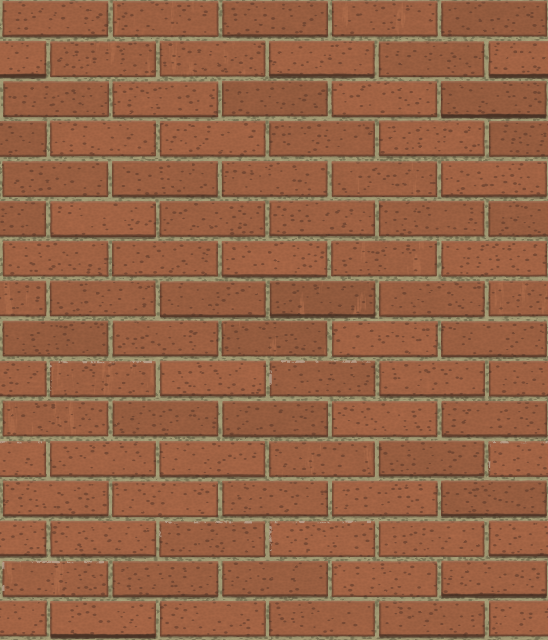
Give the GLSL for this texture, as a Shadertoy shader.

```glsl
const vec2 BRICKS = vec2(5.0, 16.0);       // repeats across and down
const float ASPECT = 2.737;                // cell width in course heights
const vec2 JOINT = vec2(0.098, 0.108);     // mortar widths in course heights
const float COURSE_LIFT = 0.03;            // height of the lowest bed joint
const float ODD_SHIFT = 0.008;             // head joint offsets, in cells
const float EVEN_SHIFT = 0.44;
const float CORNER = 0.025;
const float WOBBLE = 0.007;                // unevenness of brick edges
const float STREAKED_SHARE = 0.16;
const float CHIPPED_SHARE = 0.10;

const vec3 CLAY_LIGHT = vec3(0.650, 0.396, 0.272);
const vec3 CLAY_DARK = vec3(0.575, 0.355, 0.242);
const vec3 CLAY_STREAK = vec3(0.690, 0.430, 0.295);
const vec3 PIT = vec3(0.36, 0.225, 0.165);
const vec3 RIM = vec3(0.63, 0.46, 0.36);
const vec3 SHADOW = vec3(0.26, 0.175, 0.13);
const vec3 MORTAR = vec3(0.635, 0.605, 0.455);
const vec3 MORTAR_DARK = vec3(0.43, 0.41, 0.30);
const vec3 CHIP = vec3(0.75, 0.67, 0.60);

float hash(vec2 p) {
    vec3 q = fract(vec3(p.xyx) * 0.1031);
    q += dot(q, q.yzx + 33.33);
    return fract((q.x + q.y) * q.z);
}

// Distance to the nearest scattered point, and that point's random value
vec2 cellular(vec2 p) {
    vec2 cell = floor(p), nearest = vec2(9.0, 0.0);
    for (int j = -1; j <= 1; j++)
    for (int i = -1; i <= 1; i++) {
        vec2 c = cell + vec2(i, j);
        vec2 point = c + vec2(hash(c + 11.3), hash(c + 47.9));
        float d = length(p - point);
        if (d < nearest.x) nearest = vec2(d, hash(c + 83.1));
    }
    return nearest;
}

// Layered, rotated sines, roughly -1 to 1
float mottle(vec2 p) {
    float sum = 0.0, gain = 0.5;
    for (int i = 0; i < 5; i++) {
        sum += gain * sin(p.x + 1.7 * sin(p.y)) * cos(p.y + 1.3 * sin(p.x));
        p = mat2(1.5, 1.1, -1.1, 1.5) * p + 2.3;
        gain *= 0.7;
    }
    return sum;
}

float roundedBox(vec2 p, vec2 halfSize, float radius) {
    vec2 q = abs(p) - halfSize + radius;
    return length(max(q, 0.0)) + min(max(q.x, q.y), 0.0) - radius;
}

vec3 mortarColor(vec2 p, float pixel) {
    vec2 grain = cellular(p * 9.0);
    float speck = 1.0 - smoothstep(0.15, 0.45 + 9.0 * pixel, grain.x);
    vec3 color = MORTAR * (1.0 + 0.07 * mottle(p * 7.0));
    return mix(color, MORTAR_DARK, 0.75 * speck * step(0.45, grain.y));
}

vec3 clayColor(vec2 p, vec2 id, float pixel) {
    vec2 q = p + 40.0 * vec2(hash(id + 3.1), hash(id + 7.7));
    float tone = hash(id + 19.4);
    float streaked = step(1.0 - STREAKED_SHARE, hash(id + 5.6));
    float grain = mottle(q * vec2(4.0, 13.0));
    float cloud = mottle(q * vec2(1.3, 2.0));
    float dark = 0.85 * tone * tone + 0.3 * streaked + 0.16 * cloud + 0.2 * grain;
    vec3 color = mix(CLAY_LIGHT, CLAY_DARK, clamp(dark + 0.07, -0.1, 1.1));

    // Upright pale smears on some bricks
    float smear = smoothstep(0.30, 0.65, mottle(q * vec2(4.5, 0.7)));
    color = mix(color, CLAY_STREAK, 0.65 * smear * streaked);

    // Fine sand grain and sparse pits
    color *= 1.0 + 0.07 * (cellular(q * vec2(11.0, 15.0)).x - 0.5);
    vec2 pit = cellular(q * vec2(4.2, 6.5));
    float radius = 0.20 * max(pit.y - 0.35, 0.0);
    float hole = 1.0 - smoothstep(radius, radius + 0.06 + 5.0 * pixel, pit.x);
    return mix(color, PIT, 0.6 * hole * step(0.4, pit.y));
}

void mainImage(out vec4 fragColor, in vec2 fragCoord) {
    vec2 wall = fragCoord / iResolution.xy * BRICKS;
    float pixel = BRICKS.y / iResolution.y;
    wall.y -= COURSE_LIFT;

    // Running bond, with brick numbers that wrap around the canvas
    float course = floor(wall.y);
    wall.x -= mod(course, 2.0) > 0.5 ? ODD_SHIFT : EVEN_SHIFT;
    vec2 id = mod(vec2(floor(wall.x), course), BRICKS);
    vec2 p = (fract(wall) - 0.5) * vec2(ASPECT, 1.0);
    vec2 surface = wall * vec2(ASPECT, 1.0);

    // Brick outline
    vec2 halfSize = 0.5 * (vec2(ASPECT, 1.0) - JOINT);
    vec2 jitter = vec2(hash(id + 31.0), hash(id + 53.0)) - 0.5;
    p -= 0.022 * jitter;
    float edge = roundedBox(p, halfSize, CORNER) + WOBBLE * mottle(surface * 6.0);
    float brick = 1.0 - smoothstep(-0.6 * pixel, 0.6 * pixel, edge);

    // Worn rim: pale above, shaded at the sides and below
    vec3 clay = clayColor(p, id, pixel);
    float rim = smoothstep(-0.075, -0.005, edge);
    float upper = smoothstep(-0.04, 0.03, p.y - halfSize.y + 0.055);
    clay = mix(clay, mix(SHADOW, RIM, upper), rim * mix(0.5, 0.65, upper));
    vec3 color = mix(mortarColor(surface, pixel), clay, brick);

    // Broken dark line under the brick, of varied strength
    float drop = hash(id + 71.0);
    float reach = 0.028 + 0.025 * drop + 0.018 * mottle(surface * vec2(2.5, 1.0));
    float line = 1.0 - smoothstep(reach - 0.02, reach + pixel, abs(p.y + halfSize.y - 0.01));
    line *= 1.0 - smoothstep(-0.04, 0.02, abs(p.x) - halfSize.x);
    color = mix(color, SHADOW, line * mix(0.15, 0.85, drop * drop));

    // Rare pale chips along the rim
    float chipped = step(1.0 - CHIPPED_SHARE, hash(id + 97.0));
    float chip = smoothstep(0.05, 0.35, mottle(surface * 5.0 + 9.0));
    chip *= 1.0 - smoothstep(0.015, 0.045, abs(edge + 0.02));
    chip *= step(-0.3, p.y) * step(p.x, halfSize.x - 0.1);
    color = mix(color, CHIP, 0.75 * chip * chipped);

    fragColor = vec4(color, 1.0);
}
```
